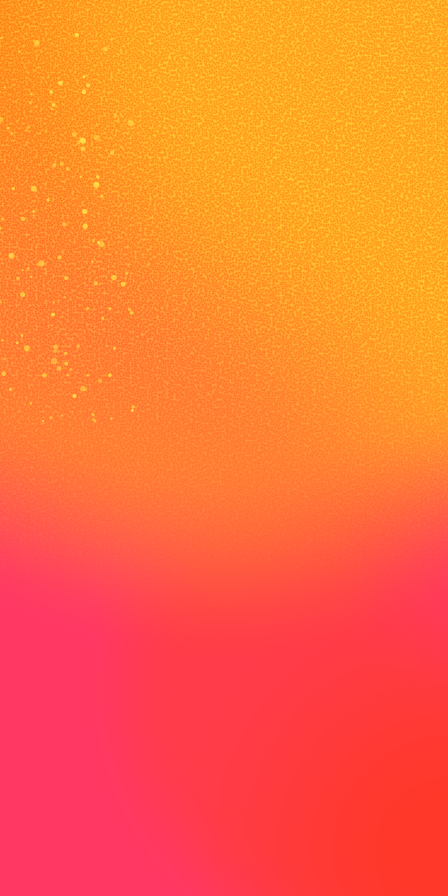
A Shadertoy shader for this background:

```glsl
const vec3 ORANGE    = vec3(1.0, 0.50, 0.205);
const vec3 TANGERINE = vec3(1.0, 0.56, 0.12);
const vec3 AMBER     = vec3(1.0, 0.67, 0.14);
const vec3 PINK      = vec3(1.0, 0.22, 0.39);
const vec3 RED       = vec3(1.0, 0.235, 0.285);
const vec3 EMBER     = vec3(1.0, 0.22, 0.16);
const vec3 SPARK     = vec3(1.0, 0.86, 0.27);

const float PI = 3.14159;
const int SPARK_COUNT = 110;

vec2 hash2(vec2 p) {
    vec2 q = vec2(dot(p, vec2(127.1, 311.7)), dot(p, vec2(269.5, 183.3)));
    return fract(sin(q) * 43758.5);
}

// Distance to the nearest jittered cell point
float cellular(vec2 p) {
    vec2 cell = floor(p);
    float nearest = 2.0;
    for (int j = -1; j <= 1; j++) {
        for (int i = -1; i <= 1; i++) {
            vec2 c = cell + vec2(i, j);
            nearest = min(nearest, distance(p, c + hash2(c)));
        }
    }
    return nearest;
}

// Soft disc: 1 inside the inner radius, 0 beyond the outer one
float glow(vec2 p, vec2 center, float inner, float outer) {
    return 1.0 - smoothstep(inner, outer, distance(p, center));
}

// Orange to amber along a tilted front, held back at the left edge
vec3 warmField(vec2 uv) {
    float front = smoothstep(0.70, 1.08, uv.y + 0.4 * uv.x);
    float side = smoothstep(-0.15, 0.45, uv.x);
    vec3 base = mix(ORANGE, TANGERINE, smoothstep(0.60, 1.0, uv.y));
    return mix(base, AMBER, front * side);
}

// Pink base, red wash, hot corner and a pink glow on the right
vec3 coolField(vec2 p) {
    vec3 color = mix(PINK, RED, glow(p, vec2(0.82, 0.46), 0.40, 0.66));
    color = mix(color, EMBER, glow(p, vec2(1.0, 0.10), 0.05, 0.62));
    return mix(color, PINK, 0.75 * glow(p, vec2(1.08, 0.76), 0.02, 0.38));
}

// Scattered dots in a band along the left side, denser below
float sparks(vec2 p, float pixel) {
    float light = 0.0;
    for (int i = 0; i < SPARK_COUNT; i++) {
        vec2 place = hash2(vec2(float(i), 3.7));
        vec2 trait = hash2(vec2(float(i), 9.2));
        vec2 center = vec2(0.30 * pow(place.x, 1.2), 1.06 + 0.88 * pow(place.y, 1.5));
        float radius = mix(0.0025, 0.0072, pow(trait.x, 1.7));
        float dotMask = glow(p, center, max(radius - 0.6 * pixel, 0.0), radius + 0.6 * pixel);
        light = max(light, dotMask * mix(0.5, 1.0, trait.y));
    }
    return light;
}

void mainImage(out vec4 fragColor, in vec2 fragCoord) {
    vec2 uv = fragCoord / iResolution.xy;
    vec2 p = vec2(uv.x, 2.0 * uv.y);
    float pixel = 1.0 / iResolution.x;

    // Curved blend between the two fields
    float edge = 0.445 - 0.06 * sin(PI * uv.x);
    float warmth = smoothstep(edge - 0.13, edge + 0.11, uv.y);
    vec3 color = mix(coolField(p), warmField(uv), warmth);

    // Grain grows stronger towards the top
    float strength = smoothstep(0.28, 0.72, uv.y);
    float grain = cellular(p * 185.0) - 0.42;
    color += vec3(0.0, 0.26, 0.10) * grain * strength;

    color = mix(color, SPARK, sparks(p, pixel));
    fragColor = vec4(clamp(color, 0.0, 1.0), 1.0);
}
```
